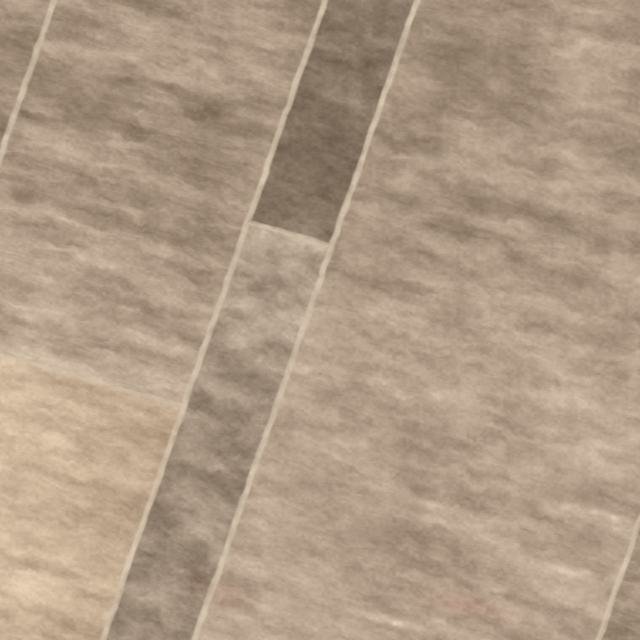
This texture is drawn by a Shadertoy shader. Its source:

```glsl
// Weathered beige stone planks with slanted pale grout seams and streaks running across them.

float hash(vec2 p) {
    return fract(sin(dot(p, vec2(127.1, 311.7))) * 43758.5453);
}

float noise(vec2 p) {
    vec2 i = floor(p), f = fract(p);
    f = f * f * (3.0 - 2.0 * f);
    return mix(mix(hash(i), hash(i + vec2(1, 0)), f.x),
               mix(hash(i + vec2(0, 1)), hash(i + vec2(1, 1)), f.x), f.y);
}

// Layered noise, centred on zero
float fbm(vec2 p) {
    float sum = 0.0, amp = 0.5;
    for (int i = 0; i < 5; i++) {
        sum += amp * (noise(p) - 0.5);
        p = p * 1.9 + 17.3;
        amp *= 0.6;
    }
    return sum;
}

// Soft elliptical stain lying along the streaks
float smudge(vec2 p, vec2 centre, vec2 radius) {
    vec2 d = p - centre;
    d.y += 0.25 * d.x;
    d /= radius;
    return exp(-dot(d, d));
}

// Soft-edged grout line
float seam(float dist, float halfWidth) {
    return 1.0 - smoothstep(halfWidth * 0.35, halfWidth * 1.5, abs(dist));
}

void mainImage(out vec4 fragColor, in vec2 fragCoord) {
    vec2 p = fragCoord / iResolution.xy;

    // Slanted axes: across the planks and along them
    float wobble = 0.003 * (noise(p * 55.0) - 0.5);
    float across = p.x - 0.348 * p.y + wobble;
    float along = p.y + 0.286 * p.x + wobble;

    // Long seams, counting the plank this point belongs to
    float seams[4] = float[4](-0.263, 0.160, 0.304, 0.935);
    float grout = 0.0;
    int plank = 0;
    for (int i = 0; i < 4; i++) {
        float d = across - seams[i];
        grout = max(grout, seam(d / 1.059, 0.0050));
        if (d > 0.0) plank++;
    }

    // Base tone, warmth and streak strength of each plank
    float tone = -0.07, warmth = 0.0, streak = 0.26, blotch = 0.10;
    if (plank == 1) {
        float joint = along - 0.447;
        grout = max(grout, 0.7 * seam(joint / 1.04, 0.0036));
        float lower = 1.0 - smoothstep(-0.002, 0.002, joint);
        tone = mix(0.015 - 0.06 * smoothstep(0.55, 0.8, along), 0.105 - 0.28 * p.x, lower);
        warmth = 0.018 * lower;
        streak = mix(0.30, 0.20, lower);
    } else if (plank == 2) {
        float joint = along - 0.764;
        grout = max(grout, 0.9 * seam(joint / 1.04, 0.0042));
        float upper = smoothstep(-0.002, 0.002, joint);
        tone = mix(-0.065 + 0.06 * smoothstep(0.3, 0.65, p.y), -0.165, upper);
        warmth = -0.006;
        streak = mix(0.25, 0.13, upper);
        blotch = 0.16;
    } else if (plank == 3) {
        tone = 0.012 - 0.045 * smoothstep(0.45, 0.75, p.y);
        streak = 0.23;
        blotch = 0.13;
    }

    // Ragged streaks along the grain
    float tilt = plank == 3 ? mix(0.30, 0.18, p.y) : 0.28;
    vec2 grain = vec2(p.x - 0.2 * p.y, p.y + tilt * p.x);
    grain += 0.016 * vec2(fbm(p * 32.0), fbm(p * 32.0 + 40.0));
    vec2 stretch = plank == 2 ? vec2(20.0, 34.0) : vec2(8.0, 40.0);
    tone += streak * fbm(grain * stretch + float(plank) * 9.7);

    // Broad blotches, small flakes and fine grit
    tone += blotch * fbm(p * 12.0 + float(plank) * 5.1);
    vec2 flake = grain + 0.012 * vec2(fbm(p * 60.0), fbm(p * 60.0 + 23.0));
    tone += 0.13 * fbm(flake * vec2(38.0, 85.0));
    tone += 0.045 * (noise(p * 190.0) - 0.5);

    // Local stains and scuffs
    float ragged = 0.8 + 1.5 * fbm(p * 32.0);
    float rust = smudge(p, vec2(0.73, 0.055), vec2(0.06, 0.014))
               + 0.5 * smudge(p, vec2(0.34, 0.075), vec2(0.05, 0.018));
    tone -= 0.13 * ragged * smudge(p, vec2(0.64, 0.785), vec2(0.055, 0.018));
    tone -= 0.10 * ragged * smudge(p, vec2(0.925, 0.62), vec2(0.035, 0.018));
    tone -= 0.10 * ragged * smudge(p, vec2(0.46, 0.55), vec2(0.022, 0.025));
    tone -= 0.09 * ragged * rust;
    tone += 0.15 * ragged * smudge(p, vec2(0.61, 0.03), vec2(0.065, 0.008));
    tone += 0.13 * ragged * smudge(p, vec2(0.93, 0.20), vec2(0.07, 0.006));
    tone += 0.12 * ragged * smudge(p, vec2(0.88, 0.11), vec2(0.05, 0.008));
    tone += 0.08 * ragged * smudge(p, vec2(0.90, 0.94), vec2(0.12, 0.025));
    tone += 0.09 * ragged * smudge(p, vec2(0.54, 0.845), vec2(0.04, 0.012));

    vec3 stone = vec3(0.692, 0.614, 0.533) + tone * vec3(1.0, 0.98, 0.93);
    stone += warmth * vec3(0.9, 0.2, -0.9) + 0.03 * rust * vec3(1.0, -0.5, -0.2);

    // Grout, unevenly worn
    vec3 groutColor = vec3(0.82, 0.755, 0.665) + 0.14 * fbm(p * 50.0);
    float wear = 0.85 + 0.6 * fbm(p * 60.0);
    fragColor = vec4(mix(stone, groutColor, clamp(grout * wear, 0.0, 1.0)), 1.0);
}
```
